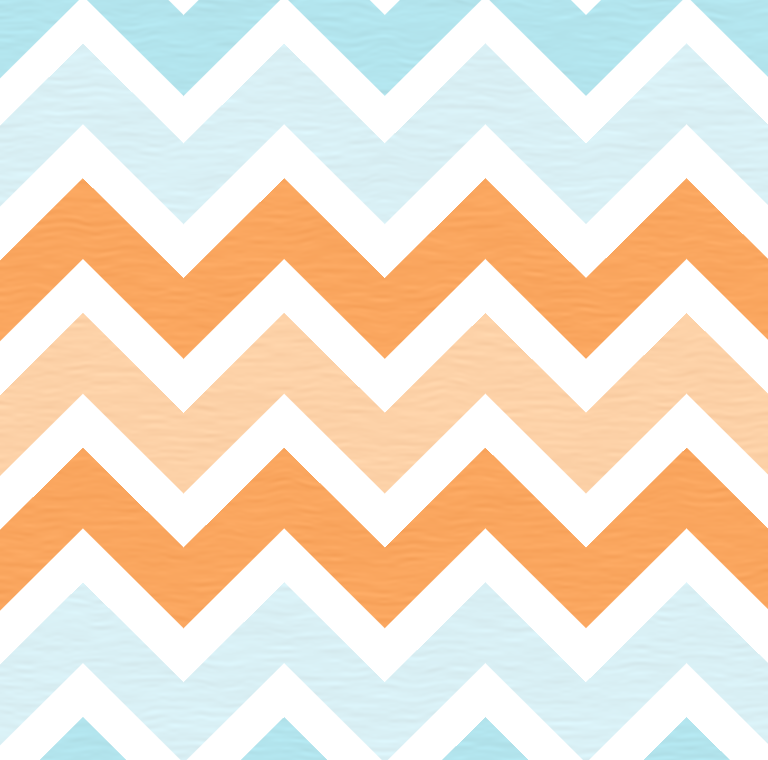
Give the GLSL for this pattern, as a Shadertoy shader.

```glsl
// Chevron stripes in teal, pale blue, orange and peach on white, with a ribbed paper grain.

float hash(vec2 cell) {
    vec3 q = fract(cell.xyx * vec3(0.1031, 0.1030, 0.0973));
    q += dot(q, q.yzx + 33.33);
    return fract((q.x + q.y) * q.z);
}

float noise(vec2 p) {
    vec2 i = floor(p), f = fract(p);
    f = f * f * (3.0 - 2.0 * f);
    return mix(mix(hash(i), hash(i + vec2(1, 0)), f.x),
               mix(hash(i + vec2(0, 1)), hash(i + vec2(1, 1)), f.x), f.y);
}

// Height of wavy horizontal paper ribs
float ribs(vec2 p) {
    float bend = noise(p * vec2(24.0, 16.0)) * 1.6;
    return noise(vec2(p.x * 30.0, p.y * 175.0 + bend))
         + 0.35 * noise(vec2(p.x * 80.0, p.y * 260.0 + bend) + 17.0);
}

// Colours run symmetrically outward from the central peach stripe
vec3 stripeColor(float row) {
    vec3 palette[4] = vec3[4](
        vec3(0.99, 0.82, 0.655),  // peach
        vec3(0.98, 0.65, 0.37),   // orange
        vec3(0.85, 0.94, 0.96),   // pale blue
        vec3(0.70, 0.895, 0.93)); // teal
    return palette[int(min(abs(row - 3.0), 3.0))];
}

void mainImage(out vec4 fragColor, in vec2 fragCoord) {
    // Canvas widths, with y running down from the top edge
    vec2 p = vec2(fragCoord.x, iResolution.y - fragCoord.y) / iResolution.x;

    // Straighten the zigzag: zero drop at peaks, full drop in valleys
    float drop = 0.26 * abs(fract((p.x - 0.108) / 0.262 + 0.5) - 0.5);
    float s = p.y - drop + 0.119;

    // Stripe rows; the top one sits slightly low
    float row = floor(s / 0.1754);
    float across = s - row * 0.1754 - (row == 0.0 ? 0.0085 : 0.0);
    float edge = abs(across - 0.0527) - 0.0527;
    float blur = 1.0 / iResolution.x;
    float stripe = 1.0 - smoothstep(-blur, blur, edge);

    // Emboss the ribs with light from above, plus faint mottling
    float relief = ribs(p + vec2(0.0, 0.002)) - ribs(p - vec2(0.0, 0.002));
    float mottle = noise(p * vec2(14.0, 40.0)) - 0.5;
    vec3 ink = stripeColor(row);
    ink += (relief * 0.035 + mottle * 0.012) * vec3(0.6, 0.9, 1.0);

    fragColor = vec4(mix(vec3(1.0), ink, stripe), 1.0);
}
```
